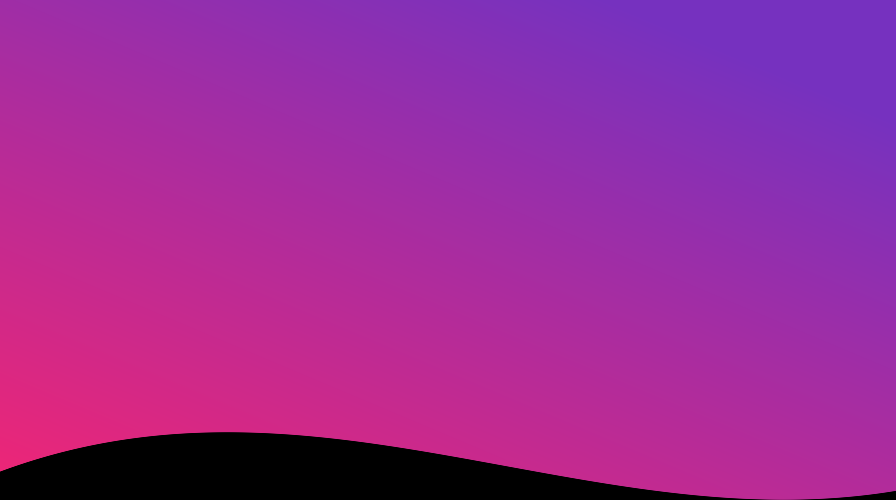
This background is drawn by a Shadertoy shader. Its source:

```glsl
// Height of the dark hill: an odd curve, cresting at s = -1 and dipping at s = 1
float hillHeight(float x) {
    float s = (x - 0.564) / 0.3105;
    float bend = s * s - 1.0;
    float wave = 1.5 * s - 0.5 * s * s * s + 0.011 * s * bend * bend;
    return 0.068 - 0.0675 * wave;
}

void mainImage(out vec4 fragColor, in vec2 fragCoord) {
    vec2 uv = fragCoord / iResolution.xy;

    // Slanted sky gradient, flat violet beyond its upper right end
    vec3 pink = vec3(0.943, 0.147, 0.457);
    vec3 violet = vec3(0.461, 0.194, 0.750);
    float blend = clamp((0.754 * uv.x + uv.y) / 1.514, 0.0, 1.0);
    vec3 color = mix(pink, violet, blend);

    // Black hill along the bottom, with a one-pixel soft edge
    float pixel = 1.0 / iResolution.y;
    float sky = smoothstep(-0.5 * pixel, 0.5 * pixel, uv.y - hillHeight(uv.x));
    fragColor = vec4(color * sky, 1.0);
}
```
